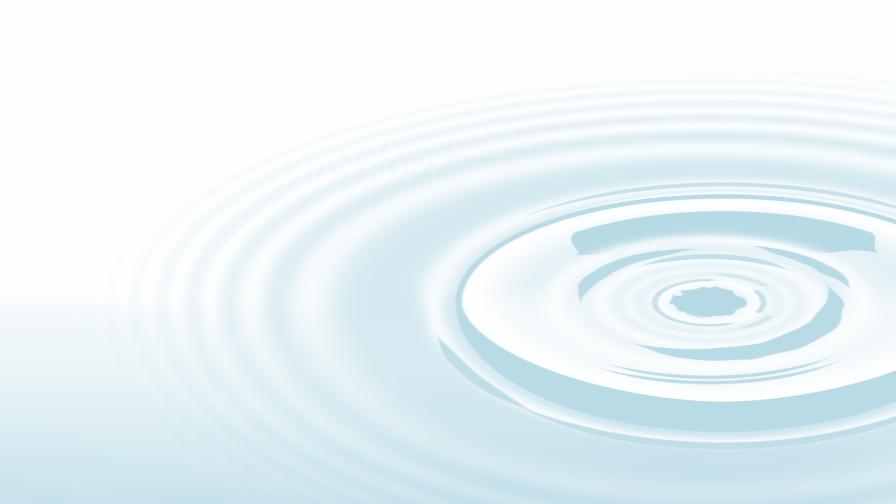
This background is drawn by a Shadertoy shader. Its source:

```glsl
// Calm pale water with ripples spreading from a drop, seen at a low angle.
// Flattened radii drive soft wave trains, glows and tapered reflections;
// every layer edits one "shade" value that is finally mapped to blue.

const vec3 WHITE_WATER = vec3(0.993, 0.997, 1.0);
const vec3 DEEP_WATER = vec3(0.71, 0.85, 0.895);
const float TAU = 6.28318;

float hash(vec2 p) {
    vec3 q = fract(vec3(p.xyx) * 0.1031);
    q += dot(q, q.yzx + 33.33);
    return fract((q.x + q.y) * q.z);
}

float noise(vec2 p) {
    vec2 cell = floor(p), f = fract(p);
    f = f * f * (3.0 - 2.0 * f);
    float low = mix(hash(cell), hash(cell + vec2(1, 0)), f.x);
    float high = mix(hash(cell + vec2(0, 1)), hash(cell + vec2(1, 1)), f.x);
    return mix(low, high, f.y);
}

// Radius of a flattened circle whose upper and lower halves differ.
float flatRadius(vec2 p, float up, float down) {
    return length(vec2(p.x, p.y / (p.y > 0.0 ? up : down)));
}

float glow(float r, float radius, float width) {
    float d = (r - radius) / width;
    return exp(-d * d);
}

// One at the middle angle, falling to zero at the given span.
float taper(float angle, float middle, float span) {
    return smoothstep(cos(span), 1.0, cos(angle - middle));
}

float inside(float r, float radius, float soft) {
    return 1.0 - smoothstep(radius - soft, radius + soft, r);
}

// Arc that narrows to a point with its taper value.
float streak(float r, float radius, float width, float narrowing, float soft) {
    return inside(abs(r - radius), (width + soft) * narrowing - soft, soft);
}

// Still water: bright above, deeper toward the lower left.
float stillWater(vec2 p) {
    float depth = clamp((0.42 - p.y) / 0.42, 0.0, 1.0);
    float slope = 0.65 * pow(depth, 1.4) * mix(1.0, 0.75, p.x / 1.78);
    float texture2 = noise(p * vec2(5.0, 16.0) + p.yx * 4.0) - 0.5;
    return 0.12 * smoothstep(0.43, 0.36, p.y) + slope + 0.07 * texture2 * depth;
}

// Outer wave train, whose crests crowd together with distance.
float outerWaves(float r, float height) {
    float d = max(r - 0.794, -0.17);
    float crest = cos(TAU * (6.45 * d + 18.7 * d * d));
    float fade = smoothstep(1.32, 0.75, r) * mix(0.10, 0.2, smoothstep(-0.12, 0.02, height));
    return -crest * fade;
}

// Rings and reflections close to the drop.
float innerRipples(float shade, vec2 p, float soft) {
    float r = flatRadius(p, 0.41, 0.42);
    float a = atan(p.y / 0.42, p.x);
    float wobble = 0.010 * (noise(p * vec2(22.0, 50.0) + 7.0) - 0.5);
    shade = mix(shade, 0.32, inside(r, 0.25, 0.05));
    shade = mix(shade, 0.02, 0.85 * glow(r, 0.305, 0.028));
    shade = mix(shade, 0.03, 0.9 * glow(r, 0.213, 0.022));
    shade = mix(shade, 0.05, 0.7 * glow(r, 0.160, 0.012));
    shade = mix(shade, 0.95, streak(r + wobble, 0.258, 0.018, taper(a, 2.4, 0.85), soft));
    shade = mix(shade, 0.95, streak(r + wobble, 0.283, 0.016, taper(a, 0.75, 0.6), soft));
    shade = mix(shade, 0.95, streak(r + wobble, 0.247, 0.034, taper(a, -0.95, 1.45), soft));
    shade = mix(shade, 0.8, streak(r, 0.222, 0.012, taper(a, 1.5, 0.9), soft));
    for (int i = 0; i < 2; i++) {
        float radius = 0.354 + 0.025 * float(i);
        shade = mix(shade, 0.9, streak(r, radius, 0.008, taper(a, -1.5, 0.85), soft));
    }
    // Bright collar with broken lines around the dark pool.
    shade = mix(shade, 0.0, 0.9 * glow(r, 0.098, 0.026));
    float broken = smoothstep(0.35, 0.65, noise(vec2(a * 3.0 + 9.0, 2.0)));
    shade = mix(shade, 0.75, streak(r, 0.108, 0.006, broken, soft));
    shade = mix(shade, 0.6, streak(r, 0.137, 0.007, 1.0 - broken, soft));
    float ragged = 0.018 * (noise(p * vec2(70.0, 130.0)) - 0.5);
    return mix(shade, 0.98, inside(r + ragged, 0.071, soft));
}

// The wide bowl, its dark rim and the sky patch reflected in it.
float bowl(float shade, vec2 p, float soft) {
    float outer = flatRadius(p, 0.405, 0.484);
    float a = atan(p.y / 0.43, p.x);
    float upper = smoothstep(-0.02, 0.04, p.y);
    shade = mix(shade, 0.02, 0.85 * glow(outer, 0.575, mix(0.022, 0.035, upper)));
    shade = mix(shade, 0.85, streak(outer, 0.583, 0.014, taper(a, 3.73, 0.38), soft));
    shade = mix(shade, 0.85, streak(outer, 0.588, 0.014, taper(a, -1.5, 0.95), soft));
    shade = mix(shade, 0.75, streak(outer, 0.578, 0.010, taper(a, 1.5, 1.05), soft));
    shade = mix(shade, 0.95, inside(outer, 0.531, soft));
    shade = mix(shade, 0.1, streak(outer, 0.536, 0.006, taper(a, 1.4, 1.1), soft));

    vec2 q = abs(p) / vec2(0.5185, p.y > 0.0 ? 0.206 : 0.197);
    float power = p.y > 0.0 ? 2.0 : 1.75;
    float inner = 0.5185 * pow(pow(q.x, power) + pow(q.y, power), 1.0 / power);
    float floorShade = smoothstep(0.505, 0.38, inner) * mix(0.14, 0.34, upper);
    shade = mix(shade, floorShade, inside(inner, 0.5185, soft));

    float wobble = 0.05 * (noise(p * vec2(12.0, 30.0) + 3.0) - 0.5);
    float patchShape = smoothstep(0.0, 0.45, taper(a, 1.57, 1.02));
    float patchWobble = wobble * smoothstep(0.45, 0.36, inner);
    return mix(shade, 0.97, streak(inner + patchWobble, 0.388, 0.068, patchShape, soft));
}

void mainImage(out vec4 fragColor, in vec2 fragCoord) {
    vec2 p = fragCoord / iResolution.y;
    p.x *= 1.7778 * iResolution.y / iResolution.x;
    float soft = 2.0 / iResolution.y;
    vec2 dropPos = p - vec2(1.407, 0.4);
    vec2 bowlPos = p - vec2(1.435, 0.4);

    float r = flatRadius(dropPos, 0.385, 0.48);
    float body = 0.36 * smoothstep(1.25, 0.6, r);
    float shade = length(vec2(stillWater(p), body)) + outerWaves(r, dropPos.y);
    shade += 0.03 * smoothstep(0.3, 1.7, p.x);
    shade = bowl(shade, bowlPos, soft);
    shade = innerRipples(shade, dropPos, soft);
    fragColor = vec4(mix(WHITE_WATER, DEEP_WATER, clamp(shade, 0.0, 1.0)), 1.0);
}
```
